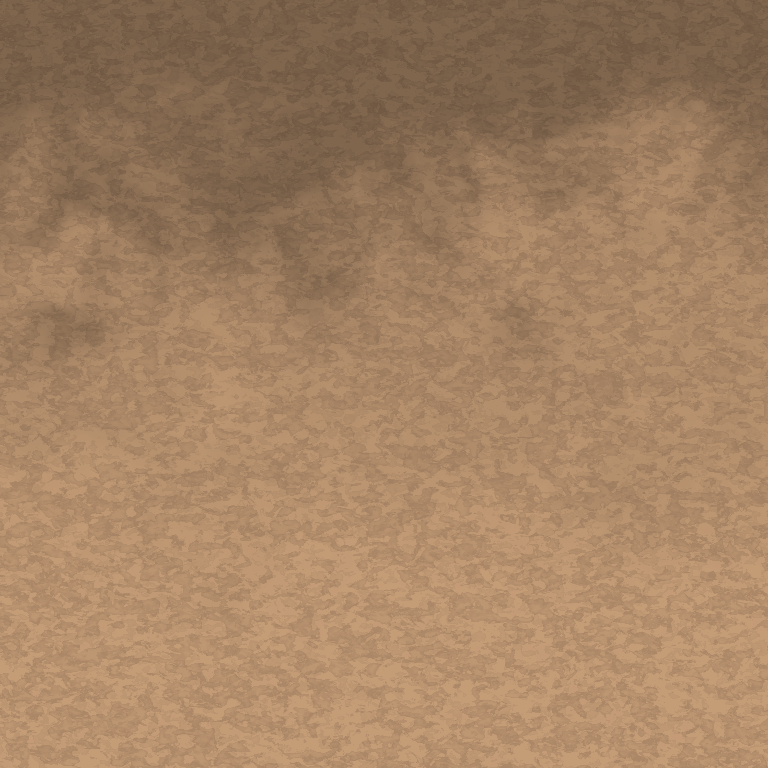
This texture is drawn by a three.js fragment shader. Its source:

```glsl
// Draws mottled sand with fine flaky grain, darkened toward the top by ragged cloud shadow.
varying vec2 vUv;

const vec3 SAND_LIGHT = vec3(0.770, 0.612, 0.464);
const vec3 SAND_DARK = vec3(0.672, 0.530, 0.404);
const vec2 GRAIN_SCALE = vec2(66.0, 108.0);
const vec2 MOTTLE_SCALE = vec2(20.0, 32.0);
const vec2 CLOUD_SCALE = vec2(5.0, 5.6);
const float FINE_RATIO = 1.6;
const float GRAIN_WARP = 0.8;
const float GRAIN_EDGE = 0.05;
const float GRAIN_FADE = 0.40;
const float CLOUD_REACH = 0.78;
const float HAZE_LIGHT = 0.915;
const float SHADOW_LIGHT = 0.715;

float hash(vec2 p) {
  return fract(sin(dot(p, vec2(127.1, 311.7))) * 43758.5453);
}

float valueNoise(vec2 p) {
  vec2 cell = floor(p);
  vec2 f = fract(p);
  f = f * f * (3.0 - 2.0 * f);
  float low = mix(hash(cell), hash(cell + vec2(1.0, 0.0)), f.x);
  float high = mix(hash(cell + vec2(0.0, 1.0)), hash(cell + vec2(1.0, 1.0)), f.x);
  return mix(low, high, f.y);
}

// Layered noise, turned at each octave to hide the lattice; result is 0 to 1.
float fbm(vec2 p, int octaves) {
  const mat2 TURN = mat2(0.8, 0.6, -0.6, 0.8);
  float sum = 0.0;
  float total = 0.0;
  float weight = 0.5;
  for (int i = 0; i < 6; i++) {
    if (i >= octaves) break;
    sum += weight * valueNoise(p);
    total += weight;
    p = TURN * p * 2.03 + 17.3;
    weight *= 0.55;
  }
  return sum / total;
}

// Darkness of one flake layer: a crisp rim that fades toward the inside.
float flakes(vec2 p, float threshold) {
  vec2 warp = vec2(valueNoise(p * 0.9 + 31.0), valueNoise(p * 0.9 + 67.0)) - 0.5;
  float depth = fbm(p + GRAIN_WARP * warp, 4) - threshold;
  float rim = smoothstep(-0.5 * GRAIN_EDGE, 0.5 * GRAIN_EDGE, depth);
  return rim * mix(1.0, GRAIN_FADE, smoothstep(0.0, 0.25, depth));
}

// Brightness: a gentle haze in the middle, then cloud shadow with a torn border.
float lighting(vec2 uv) {
  vec2 p = uv * CLOUD_SCALE + vec2(3.7, 9.1);
  vec2 curl = vec2(fbm(p * 1.6 + 23.0, 3), fbm(p * 1.6 + 53.0, 3)) - 0.5;
  float cloud = fbm(p + 0.9 * curl, 6) - 0.5;
  float ragged = smoothstep(0.35, 0.7, uv.y) * (1.0 - smoothstep(0.8, 1.02, uv.y));
  float haze = smoothstep(0.2, 0.58, uv.y + 0.5 * cloud);
  float shadow = smoothstep(0.52, 0.92, uv.y + CLOUD_REACH * cloud * ragged);
  return mix(1.0, HAZE_LIGHT, haze) * mix(1.0, SHADOW_LIGHT, shadow);
}

void main() {
  // Light mottling shifts how densely the flakes cover the sand.
  float mottle = fbm(vUv * MOTTLE_SCALE + 5.0, 3) - 0.5;
  float threshold = 0.50 - 0.14 * mottle;
  float coarse = flakes(vUv * GRAIN_SCALE, threshold);
  float fine = flakes(vUv * GRAIN_SCALE * FINE_RATIO + 41.0, threshold + 0.03);
  float grain = clamp(0.72 * coarse + 0.42 * fine + 0.2 * mottle, 0.0, 1.0);

  vec3 sand = mix(SAND_LIGHT, SAND_DARK, grain);
  gl_FragColor = vec4(sand * lighting(vUv), 1.0);
}
```
